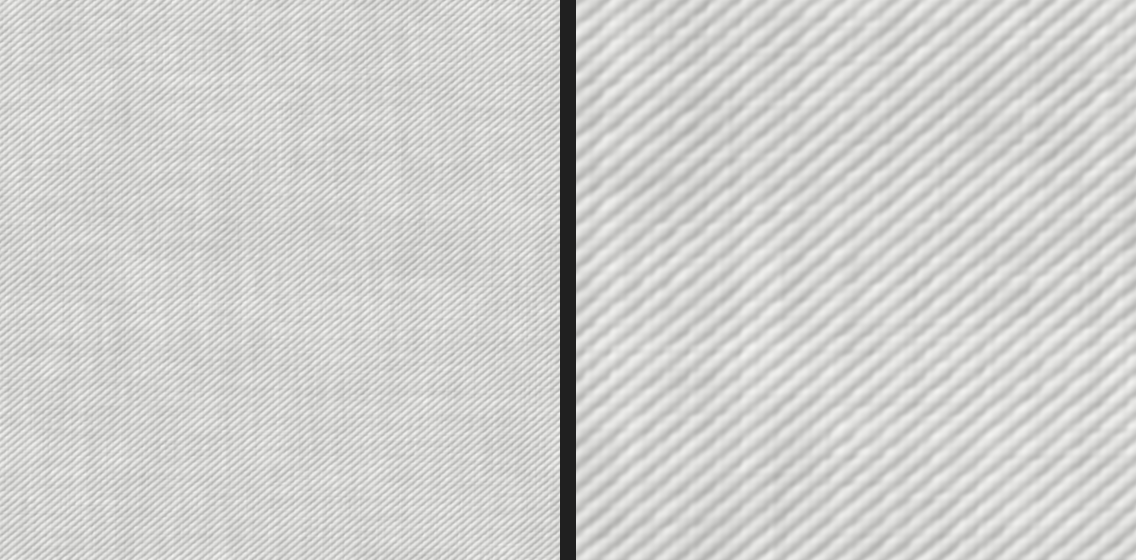
Left: the whole. Right: its middle third, enlarged.
Reproduce this texture procedurally as a WebGL 1 fragment shader.

```glsl
precision highp float;
uniform vec2 u_resolution;

const float TAU = 6.2831853;

float hash(vec2 p) {
  vec3 q = fract(vec3(p.xyx) * vec3(0.1031, 0.1030, 0.0973));
  q += dot(q, q.yzx + 33.33);
  return fract((q.x + q.y) * q.z);
}

// Value noise in -0.5..0.5 that wraps after a whole number of cells
float wrapNoise(vec2 uv, vec2 cells, float seed) {
  vec2 p = uv * cells;
  vec2 i = floor(p);
  vec2 f = fract(p);
  f = f * f * (3.0 - 2.0 * f);
  vec2 a = mod(i, cells) + seed;
  vec2 b = mod(i + 1.0, cells) + seed;
  float low = mix(hash(a), hash(vec2(b.x, a.y)), f.x);
  float high = mix(hash(vec2(a.x, b.y)), hash(b), f.x);
  return mix(low, high, f.y) - 0.5;
}

// Uneven yarn: long streaks along one axis, at three thicknesses
float yarnStreaks(vec2 uv, float seed) {
  float streaks = 0.0;
  float across = 256.0;
  float along = 20.0;
  float weight = 0.5;
  for (int k = 0; k < 3; k++) {
    streaks += weight * wrapNoise(uv, vec2(across, along), seed);
    across *= 0.375;
    along *= 0.5;
    weight *= 0.6;
    seed += 37.0;
  }
  return streaks;
}

void main() {
  vec2 uv = gl_FragCoord.xy / u_resolution;

  float warp = yarnStreaks(uv, 11.0);
  float weft = yarnStreaks(uv.yx, 213.0);

  // Diagonal twill ribs, nudged by the yarns that cross them
  float phase = TAU * (64.0 * uv.x - 76.0 * uv.y) + 0.9 * (warp + weft);
  float rib = sin(phase) + 0.12 * sin(2.0 * phase + 0.6);
  float relief = 0.078 + 0.03 * wrapNoise(uv, vec2(90.0), 401.0);

  // Fine thread grid and broad mottling
  float threads = sin(TAU * 192.0 * uv.x) + sin(TAU * 192.0 * uv.y);
  float mottle = wrapNoise(uv, vec2(9.0), 523.0) + 0.6 * wrapNoise(uv, vec2(24.0), 617.0);

  float shade = 0.823 + relief * rib;
  shade += 0.07 * warp + 0.07 * weft + 0.005 * threads + 0.016 * mottle;

  gl_FragColor = vec4(vec3(shade) + vec3(0.002, 0.002, -0.006), 1.0);
}
```
